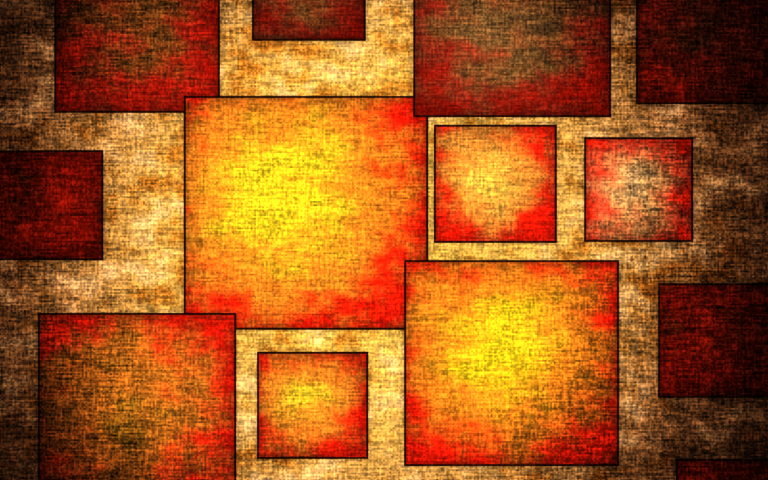
A WebGL 1 fragment shader for this background:

```glsl
precision highp float;
// Overlapping square panels with glowing centres on a worn golden cloth.
// Box distances give fills, ink outlines and shadows; warped sines stain the
// surface, stretched value noise weaves threads, and a vignette darkens it.
uniform vec2 u_resolution;

const vec3 RED = vec3(0.92, 0.09, 0.02);
const vec3 ORANGE = vec3(0.96, 0.50, 0.09);
const vec3 YELLOW = vec3(1.00, 0.85, 0.06);
const vec3 CREAM = vec3(0.98, 0.80, 0.52);
const vec3 TAN = vec3(0.86, 0.58, 0.31);
const vec3 GOLD = vec3(1.00, 0.76, 0.29);
const vec3 AMBER = vec3(0.93, 0.50, 0.10);
const vec3 INK = vec3(0.07, 0.01, 0.01);

float hash(vec2 p) {
  p = fract(p * vec2(0.1031, 0.1137));
  p += dot(p, p.yx + 33.33);
  return fract((p.x + p.y) * p.x * 7.13);
}

float valueNoise(vec2 p) {
  vec2 i = floor(p), f = fract(p);
  f = f * f * (3.0 - 2.0 * f);
  return mix(mix(hash(i), hash(i + vec2(1.0, 0.0)), f.x),
             mix(hash(i + vec2(0.0, 1.0)), hash(i + 1.0), f.x), f.y);
}

// Layered, rotated and warped sines: cloudy stains around zero
float stains(vec2 p) {
  float sum = 0.0, amp = 0.5;
  for (int i = 0; i < 7; i++) {
    p = mat2(0.8, 0.6, -0.6, 0.8) * p * 1.7 + vec2(1.3, 2.1);
    sum += amp * sin(p.x + 1.4 * sin(p.y * 0.9 + sum));
    amp *= 0.7;
  }
  return sum;
}

// Crossed horizontal and vertical fibres with specks, around zero
float weave(vec2 p) {
  float across = valueNoise(p * vec2(38.0, 290.0) + 7.0);
  float along = valueNoise(p * vec2(290.0, 45.0) + 91.0);
  float speck = valueNoise(p * 250.0 + 40.0);
  return 0.36 * across + 0.24 * along + 0.40 * speck - 0.5;
}

float boxDistance(vec2 p, vec2 halfSize) {
  vec2 d = abs(p) - halfSize;
  return length(max(d, 0.0)) + min(max(d.x, d.y), 0.0);
}

// Red through orange to yellow
vec3 fire(float t) {
  vec3 warm = mix(RED, ORANGE, smoothstep(0.08, 0.52, t));
  return mix(warm, YELLOW, smoothstep(0.50, 1.05, t));
}

// box: left, bottom, right, top; tone: heat, brightness, paleness
vec3 panel(vec3 base, vec2 p, float stain, vec4 box, vec3 tone) {
  float px = 1.0 / u_resolution.y;
  vec2 halfSize = 0.5 * (box.zw - box.xy);
  vec2 local = p - 0.5 * (box.xy + box.zw);
  float d = boxDistance(local, halfSize);

  vec2 q = local / halfSize - vec2(-0.12, 0.14);
  float glow = exp(-1.1 * dot(q, q));
  vec3 fill = fire(tone.x * glow + 0.22 * stain);
  fill = mix(fill, CREAM, clamp(tone.z * (glow + 0.4 * stain), 0.0, 0.9));
  fill *= tone.y * (1.0 - 0.35 * exp(min(d, 0.0) * 50.0));

  base *= 1.0 - 0.25 * exp(-max(d, 0.0) * 130.0);
  vec3 col = mix(base, fill, smoothstep(px, -px, d));
  return mix(col, INK, smoothstep(px, -px, abs(d) - 0.0018));
}

void main() {
  vec2 p = gl_FragCoord.xy / u_resolution * vec2(1.6, 1.0);
  float stain = stains(p * 4.0);
  float fine = stains(p * vec2(17.0, 23.0) + 5.0);
  float s = 0.4 * stain + 0.7 * fine;
  float r = length(p - vec2(0.76, 0.5));

  // Cloth backdrop, golden toward the middle, with amber and pale wear
  vec3 col = mix(TAN, GOLD, clamp(1.35 - 1.7 * r + 0.3 * s, 0.0, 1.0));
  col = mix(col, AMBER, 0.75 * smoothstep(0.0, 0.9, s));
  col = mix(col, CREAM, 0.5 * smoothstep(0.1, 0.9, -fine));

  // Dim outer panels
  col = panel(col, p, s, vec4(0.115, 0.767, 0.456, 1.10), vec3(0.38, 0.75, 0.22));
  col = panel(col, p, s, vec4(0.527, 0.917, 0.760, 1.10), vec3(0.38, 0.50, 0.35));
  col = panel(col, p, s, vec4(1.327, 0.785, 1.700, 1.10), vec3(0.15, 0.65, 0.20));
  col = panel(col, p, s, vec4(-0.10, 0.460, 0.213, 0.685), vec3(0.08, 0.60, 0.03));
  col = panel(col, p, s, vec4(1.373, 0.173, 1.700, 0.408), vec3(0.05, 0.75, 0.05));
  col = panel(col, p, s, vec4(1.410, -0.10, 1.700, 0.042), vec3(0.05, 0.90, 0.05));

  // Bright central panels
  col = panel(col, p, s, vec4(0.385, 0.315, 0.890, 0.798), vec3(1.00, 1.03, 0.10));
  col = panel(col, p, s, vec4(0.863, 0.758, 1.271, 1.10), vec3(0.42, 0.60, 0.50));
  col = panel(col, p, s, vec4(0.906, 0.496, 1.158, 0.738), vec3(0.78, 1.03, 0.35));
  col = panel(col, p, s, vec4(1.219, 0.498, 1.442, 0.712), vec3(0.48, 1.10, 0.85));
  col = panel(col, p, s, vec4(0.081, -0.10, 0.490, 0.346), vec3(0.62, 0.95, 0.12));
  col = panel(col, p, s, vec4(0.5375, 0.046, 0.765, 0.265), vec3(0.72, 1.00, 0.12));
  col = panel(col, p, s, vec4(0.844, 0.031, 1.2875, 0.456), vec3(0.92, 1.03, 0.05));

  // Vignette with ragged stains, browning as it darkens
  float shade = smoothstep(0.36, 0.95, r + 0.07 * s);
  float light = 1.0 - 0.86 * shade;
  col *= pow(vec3(light), vec3(1.0, 1.2, 1.35));

  // Thread grain, stronger in the dark parts
  float grain = weave(p);
  col *= 1.06 + grain * mix(1.0, 2.7, shade) - 0.10 * fine;
  col += 0.12 * max(grain, 0.0) * vec3(1.0, 0.7, 0.4);
  gl_FragColor = vec4(clamp(col, 0.0, 1.0), 1.0);
}
```
